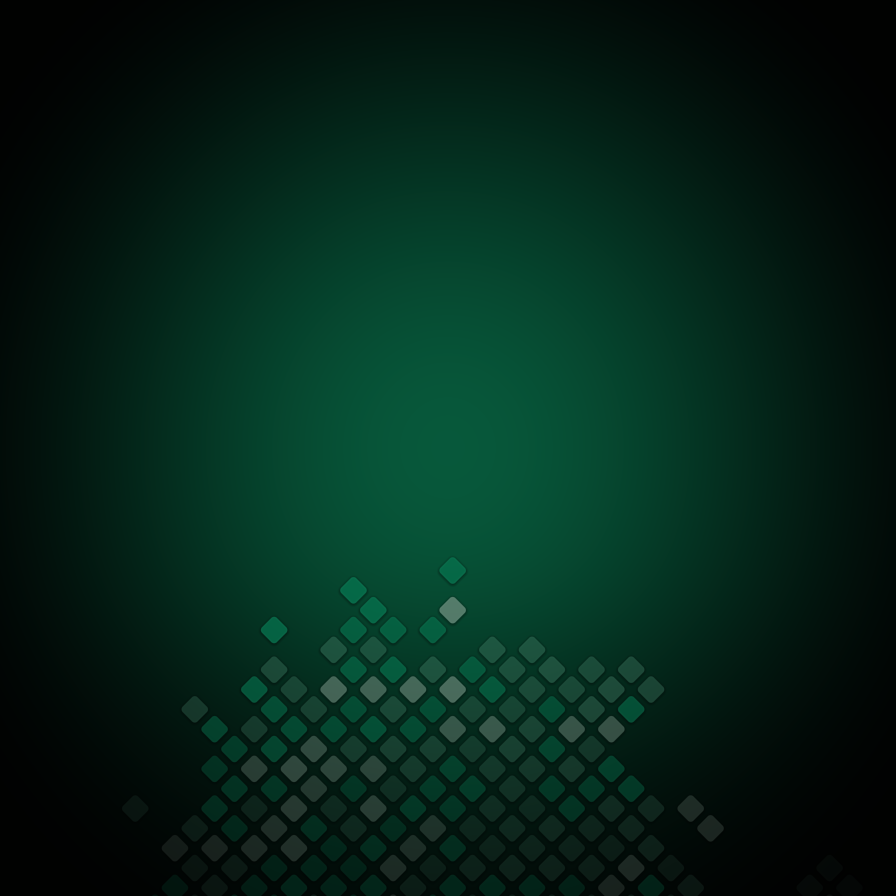
This background is drawn by a WebGL 2 fragment shader. Its source:

```glsl
#version 300 es
precision highp float;

uniform vec2 u_resolution;
out vec4 fragColor;

float hash(vec2 p) {
    vec3 q = fract(p.xyx * vec3(0.1031, 0.1030, 0.0973));
    q += dot(q, q.yzx + 33.33);
    return fract((q.x + q.y) * q.z);
}

float roundedBox(vec2 p, float halfSide, float radius) {
    vec2 d = abs(p) - halfSide + radius;
    return length(max(d, 0.0)) + min(max(d.x, d.y), 0.0) - radius;
}

// Radial green glow, dimmed toward the floor
vec3 backdrop(vec2 uv) {
    float r = length((uv - 0.5) * vec2(1.04, 0.98));
    float glow = 1.0 - smoothstep(0.0, 0.66, r);
    glow *= mix(0.7, 1.0, smoothstep(0.0, 0.4, uv.y));
    return vec3(0.003, 0.006, 0.005) + vec3(0.024, 0.34, 0.225) * glow;
}

// Cells are (column, row), with rows counted downward from the highest tile
bool isFilled(vec2 cell) {
    float x = cell.x, row = cell.y;

    // Skyline: a broad mound with narrower peaks on top
    float skyline = 6.0 + 2.0 * max(abs(x + 1.5) - 8.5, 0.0);
    float d = x + 5.0;
    skyline = min(skyline, 1.0 + max(abs(d), 5.0 * abs(d - 0.5) - 6.0));
    skyline = min(skyline, 3.0 + 3.0 * abs(x + 9.0));
    if (abs(x - 3.0) < 4.5)
        skyline = min(skyline, 4.0 + 0.33 * max(abs(x - 3.0) - 1.0, 0.0));
    bool spire = row < 3.5 && row > 3.0 * max(-x, 3.0 * x) - 0.5;

    // Small groups that have drifted away from the mound
    bool drifted = distance(cell, vec2(9.0, 6.0)) < 1.1
        || distance(cell, vec2(12.5, 12.5)) < 0.8
        || distance(cell, vec2(-12.5, 7.5)) < 0.8
        || distance(cell, vec2(-16.0, 12.0)) < 0.5
        || distance(cell, vec2(19.0, 16.0)) < 1.1;
    return row > -0.5 && (row > skyline - 0.1 || spire || drifted);
}

// Tile colour in rgb, opacity in a
vec4 tileTone(vec2 cell) {
    float pick = hash(cell + 71.0);
    bool silverBand = mod(cell.y, 4.0) == 2.0 && abs(cell.x + cell.y - 3.0) < 3.5;
    bool silver = silverBand || (cell.y > 7.5 && pick < 0.15);
    bool teal = cell.y > 3.5 && pick < (cell.x > 0.5 ? 0.75 : 0.45);

    vec4 tone = vec4(0.02, 0.47, 0.32, 0.75);
    if (teal) tone = vec4(0.27, 0.49, 0.40, 0.52);
    if (silver) tone = vec4(0.55, 0.63, 0.58, 0.65);

    float fade = mix(1.0, 0.32, smoothstep(0.0, 16.0, cell.y));
    fade *= 1.0 - 0.75 * smoothstep(9.0, 22.0, abs(cell.x));
    tone.a *= fade * mix(0.75, 1.0, hash(cell + 19.0));
    return tone;
}

void main() {
    vec2 uv = (gl_FragCoord.xy - 0.5 * u_resolution) / u_resolution.y + 0.5;
    vec3 color = backdrop(uv);

    // Diagonal lattice
    float pitch = 0.02214;
    vec2 p = (uv - vec2(0.5052, 0.3633)) * vec2(1.0, -1.0) / pitch;
    vec2 lattice = 0.5 * vec2(p.x + p.y, p.y - p.x);
    vec2 id = floor(lattice + 0.5);
    vec2 local = (lattice - id) * sqrt(2.0);
    vec2 cell = vec2(id.x - id.y, id.x + id.y);

    if (isFilled(cell)) {
        vec4 tone = tileTone(cell);
        float aa = 0.75 / (u_resolution.y * pitch);
        float dist = roundedBox(local, 0.53, 0.2);

        // Soft shadow, face and thin lit rim
        float shadow = 1.0 - smoothstep(-0.05, 0.17, roundedBox(local - 0.03, 0.53, 0.2));
        float face = 1.0 - smoothstep(-aa, aa, dist);
        float rim = face * smoothstep(-0.12, -0.03, dist);
        color *= 1.0 - 0.35 * shadow * (1.0 - face);
        color = mix(color, tone.rgb, tone.a * face);
        color += 0.02 * rim * tone.a;
    }

    fragColor = vec4(color, 1.0);
}
```
